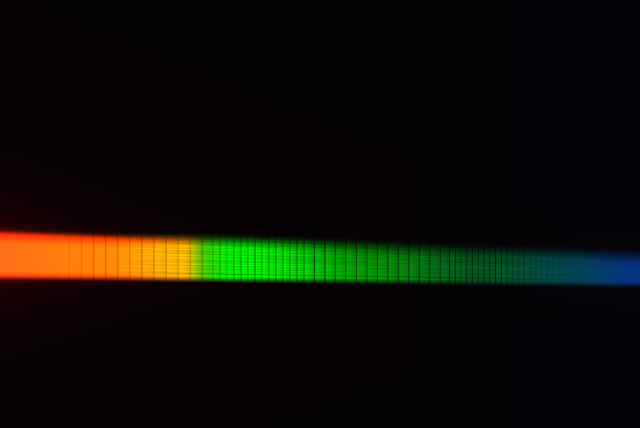
A Shadertoy shader for this background:

```glsl
// A slanted ribbon of spectral light, red to blue, across a near-black field.
// Soft edges are set per channel; a chirped phase cuts the ribbon into bars,
// and stretched gradient noise adds fine streaks along its length.

#define TOP_EDGE vec2(0.456, 0.402)     // ribbon top at left and right
#define BOTTOM_EDGE vec2(0.352, 0.334)  // ribbon bottom at left and right
#define BAR_DENSITY 53.0
#define BAR_DEPTH 0.42
#define STREAK_DEPTH 0.20
#define HALO_STRENGTH 0.10
#define NIGHT vec3(0.017, 0.005, 0.015)

float hash(vec2 p) {
    p = fract(p * vec2(0.1031, 0.1137));
    p += dot(p, p.yx + 33.33);
    return fract((p.x + p.y) * p.x * 17.0);
}

float cornerSlope(vec2 cell, vec2 offset) {
    float angle = 6.2832 * hash(cell);
    return dot(vec2(cos(angle), sin(angle)), offset);
}

float gradientNoise(vec2 p) {
    vec2 i = floor(p), f = fract(p);
    vec2 w = f * f * f * (f * (f * 6.0 - 15.0) + 10.0);
    vec2 e = vec2(0.0, 1.0);
    float low = mix(cornerSlope(i, f), cornerSlope(i + e.yx, f - e.yx), w.x);
    float high = mix(cornerSlope(i + e.xy, f - e.xy),
                     cornerSlope(i + e.yy, f - e.yy), w.x);
    return mix(low, high, w.y);
}

// Colour along the ribbon
vec3 spectrum(float x) {
    vec3 c = mix(vec3(1.0, 0.44, 0.09), vec3(1.0, 0.52, 0.03), smoothstep(0.0, 0.15, x));
    c = mix(c, vec3(1.0, 0.74, 0.0), smoothstep(0.13, 0.285, x));
    c = mix(c, vec3(0.24, 0.82, 0.0), smoothstep(0.285, 0.325, x));
    c = mix(c, vec3(0.0, 0.97, 0.0), smoothstep(0.315, 0.36, x));
    c = mix(c, vec3(0.01, 0.62, 0.01), smoothstep(0.40, 0.58, x));
    c = mix(c, vec3(0.01, 0.36, 0.12), smoothstep(0.55, 0.76, x));
    c = mix(c, vec3(0.01, 0.27, 0.30), smoothstep(0.74, 0.90, x));
    return mix(c, vec3(0.02, 0.19, 0.50), smoothstep(0.87, 1.0, x));
}

// Bar count from the left; the bars narrow in the green and again in the teal
float barPhase(float x) {
    return BAR_DENSITY * x + 0.237
         + 38.5 * (max(x - 0.33, 0.0) - max(x - 0.475, 0.0))
         + 8.0 * max(x - 0.475, 0.0)
         + 50.0 * max(x - 0.70, 0.0);
}

// Dark seams between bars, with a slight shade across each one
float bars(float x) {
    float phase = barPhase(x);
    float cell = fract(phase);
    float seam = min(cell, 1.0 - cell);
    float width = max(0.13, fwidth(phase));
    float dark = 1.0 - smoothstep(0.0, width, seam);
    float strength = smoothstep(0.06, 0.18, x) * (1.0 - smoothstep(0.74, 0.93, x));
    strength *= mix(0.45, 1.0, smoothstep(0.28, 0.45, x));
    float uneven = 0.7 + 0.6 * hash(vec2(floor(phase + 0.5), 3.0));
    return 1.0 - strength * (BAR_DEPTH * uneven * dark + 0.14 * cell);
}

void mainImage(out vec4 fragColor, in vec2 fragCoord) {
    vec2 uv = fragCoord / iResolution.xy;
    float x = uv.x;
    float top = mix(TOP_EDGE.x, TOP_EDGE.y, x);
    float bottom = mix(BOTTOM_EDGE.x, BOTTOM_EDGE.y, x);
    float across = (uv.y - bottom) / (top - bottom);

    // Soft edges: red spreads furthest at the warm end
    float warm = 1.0 - smoothstep(0.15, 0.36, x);
    vec3 topSoft = mix(vec3(0.020), vec3(0.008, 0.022, 0.028), warm);
    vec3 bottomSoft = mix(vec3(0.009), vec3(0.008, 0.013, 0.020), warm);
    vec3 inset = vec3(0.0, 0.007, 0.012) * warm;
    vec3 mask = smoothstep(-topSoft, topSoft, top - inset - uv.y)
              * smoothstep(-bottomSoft, bottomSoft, uv.y - bottom - inset * 0.5);

    // Fine streaks along the ribbon
    float streak = gradientNoise(vec2(x * 3.0, across * 27.0))
                 + 0.6 * gradientNoise(vec2(x * 5.0 + 9.0, across * 51.0));
    float streakFade = smoothstep(0.12, 0.34, x) * (1.0 - smoothstep(0.80, 1.0, x));
    float lowLine = exp(-pow((across - 0.15) / 0.018, 2.0));
    float light = 1.0 + streakFade * (STREAK_DEPTH * streak - 0.16 * lowLine);
    light *= bars(x);
    light *= 1.0 - 0.18 * smoothstep(0.45, 1.0, across) * smoothstep(0.35, 0.6, x);
    vec3 ribbon = spectrum(x) * mask * light;

    // Dark field, warm halo and a faint cool cast on the right
    float away = max(max(bottom - uv.y, uv.y - top), 0.0);
    float halo = HALO_STRENGTH * exp(-x * 5.0) * exp(-away * 9.0)
               + 0.30 * exp(-x * 4.0) * exp(-away * 110.0) * warm;
    vec3 field = NIGHT + vec3(halo, 0.0, 0.0);
    field += vec3(0.0, 0.004, 0.010) * smoothstep(0.5, 1.0, x);
    field += vec3(0.0, 0.02, 0.04) * smoothstep(0.75, 1.0, x) * exp(-away * 55.0);

    fragColor = vec4(clamp(field * (1.0 - 0.7 * mask) + ribbon, 0.0, 1.0), 1.0);
}
```
